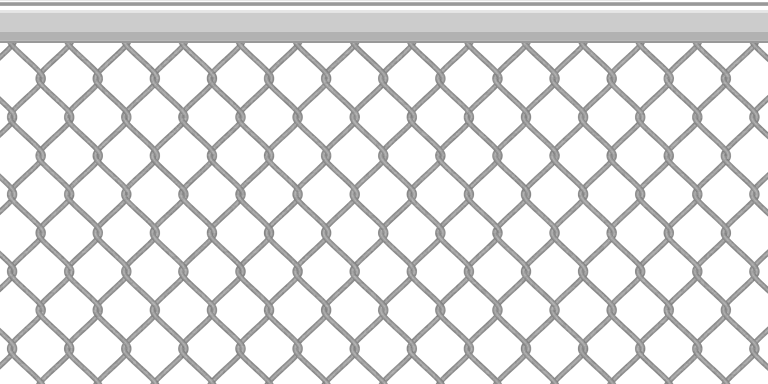
Give the GLSL for this pattern, as a Shadertoy shader.

```glsl
// Chain-link fence of interlocked grey wires hanging below a flat metal rail.

const vec2 PITCH = vec2(0.1487, 0.201);       // spacing of knots, canvas height = 1
const vec2 FIRST_KNOT = vec2(0.0315, 0.896);
const float WIRE_RADIUS = 0.0069;
const float HOOK = 0.0065;                    // how far a wire reaches past its knot
const float BEND = 0.013;                     // roundness of the bend

float hash(vec2 p) {
    return fract(sin(dot(p, vec2(127.1, 311.7))) * 43758.5453);
}

// Offset from the closest knot of a staggered lattice, using diamond cells
vec2 knotOffset(vec2 p, vec2 pitch) {
    vec2 q = p / pitch;
    vec2 a = q - floor(q + 0.5);
    vec2 b = fract(q) - 0.5;
    bool nearA = abs(a.x) + abs(a.y) < abs(b.x) + abs(b.y);
    return (nearA ? a : b) * pitch;
}

// Signed distance across a bent wire whose ends lead to the left
float bentWire(vec2 d, vec2 pitch, float hook, float bend) {
    vec2 middle = pitch * 0.25;
    float steep = (middle.x + hook) / (length(vec2(middle.y, bend)) - bend);
    float rounded = length(vec2(d.y, bend));
    float gap = d.x - hook + steep * (rounded - bend);
    float slope = steep * d.y / rounded;
    return gap / sqrt(1.0 + slope * slope);
}

// Paints one wire with dark sides and a paler crown
vec3 paintWire(vec3 below, float side, float radius, float grain, float blur) {
    float crown = 1.0 - min(abs(side) / radius, 1.0);
    float tone = mix(0.49, 0.69, crown) + grain;
    float cover = 1.0 - smoothstep(-blur, blur, abs(side) - radius);
    return mix(below, vec3(tone), cover);
}

// Paints a horizontal strip between two depths below the top edge
vec3 paintStrip(vec3 below, float depth, float from, float to, float tone, float blur) {
    float cover = smoothstep(from - blur, from + blur, depth)
                - smoothstep(to - blur, to + blur, depth);
    return mix(below, vec3(tone), cover);
}

vec3 paintMesh(vec3 below, vec2 p, float blur) {
    vec2 d = knotOffset(p - FIRST_KNOT, PITCH);
    float left = bentWire(d, PITCH, HOOK, BEND);
    float right = bentWire(vec2(-d.x, d.y), PITCH, HOOK, BEND);
    float grain = (hash(floor(p * 150.0)) - 0.5) * 0.06;

    // The wires swap front and back halfway down each knot
    float front = d.y > 0.0 ? left : right;
    float back = d.y > 0.0 ? right : left;
    vec3 color = paintWire(below, back, WIRE_RADIUS, grain, blur);
    return paintWire(color, front, WIRE_RADIUS, grain, blur);
}

vec3 paintRail(vec3 below, vec2 p, float blur) {
    float depth = 1.0 - p.y;
    vec3 color = paintStrip(below, depth, -0.1, 0.112, 1.0, blur);
    if (p.x < 1.667) color = paintStrip(color, depth, -0.1, 0.003, 0.9, blur);
    color = paintStrip(color, depth, 0.006, 0.015, 0.6, blur);   // thin upper lip
    color = paintStrip(color, depth, 0.026, 0.033, 0.9, blur);   // soft highlight
    color = paintStrip(color, depth, 0.033, 0.083, 0.8, blur);   // flat face
    color = paintStrip(color, depth, 0.083, 0.106, 0.7, blur);   // shaded face
    return paintStrip(color, depth, 0.106, 0.112, 0.6, blur);    // lower edge
}

void mainImage(out vec4 fragColor, in vec2 fragCoord) {
    vec2 p = fragCoord / iResolution.y;
    float pixel = 1.0 / iResolution.y;

    vec3 color = vec3(1.0);
    color = paintMesh(color, p, 0.7 * pixel);
    color = paintRail(color, p, 0.5 * pixel);
    fragColor = vec4(color, 1.0);
}
```
